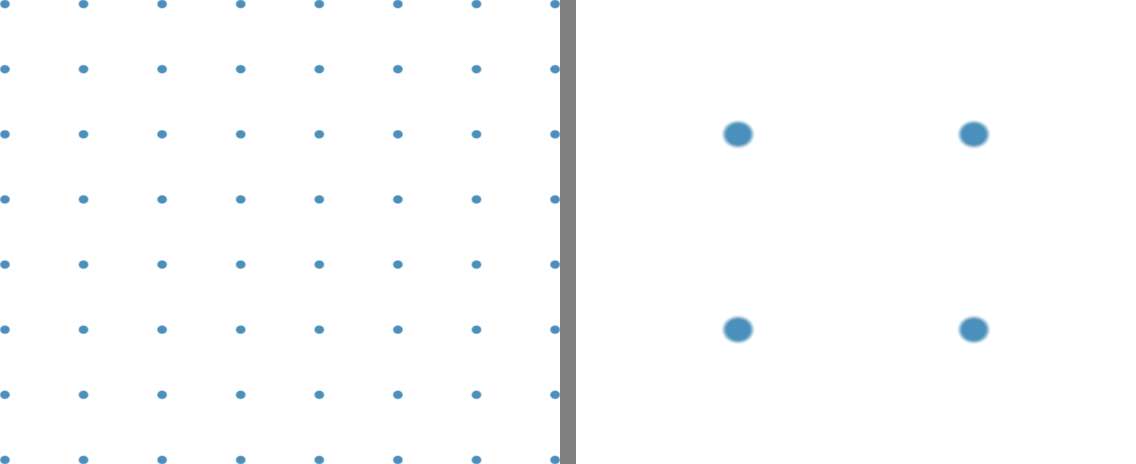
Left, the full canvas; right, a detail of the centre.
Reproduce this pattern procedurally as a WebGL 2 fragment shader.

```glsl
#version 300 es
precision highp float;

uniform vec2 u_resolution;
out vec4 fragColor;

const vec3 PAPER_COLOR = vec3(1.0);
const vec3 DOT_COLOR = vec3(0.295, 0.56, 0.74);
const vec2 DOT_COUNT = vec2(8.0);            // dots across and down
const vec2 MARGIN = vec2(0.0088);            // canvas edge to outer dot centres
const vec2 DOT_RADIUS = vec2(0.0085, 0.0089); // share of width and height
const float EDGE_SOFTNESS = 0.24;            // half-width of the edge, in radii

// Offset from the nearest dot centre, in canvas units
vec2 nearestDotOffset(vec2 uv) {
    vec2 spacing = (1.0 - 2.0 * MARGIN) / (DOT_COUNT - 1.0);
    vec2 cell = clamp(round((uv - MARGIN) / spacing), vec2(0.0), DOT_COUNT - 1.0);
    return uv - MARGIN - cell * spacing;
}

// Coverage of a soft-edged ellipse centred on zero
float dotCoverage(vec2 offset) {
    float edgeDistance = length(offset / DOT_RADIUS) - 1.0;
    vec2 radiusPixels = DOT_RADIUS * u_resolution;
    float softness = max(EDGE_SOFTNESS, 0.7 / min(radiusPixels.x, radiusPixels.y));
    return 1.0 - smoothstep(-softness, softness, edgeDistance);
}

void main() {
    vec2 uv = gl_FragCoord.xy / u_resolution;
    float coverage = dotCoverage(nearestDotOffset(uv));
    fragColor = vec4(mix(PAPER_COLOR, DOT_COLOR, coverage), 1.0);
}
```
